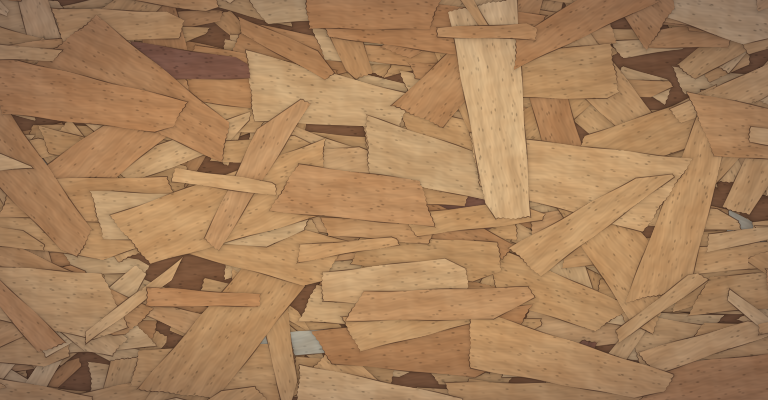
A Shadertoy shader for this texture:

```glsl
// Pressed strand board: flat overlapping wood flakes with fine grain, thin seams and dull corners.
#define LAYERS 9
#define SMALL_CELL 0.115
#define LARGE_CELL 0.32
#define SEAM_WIDTH 0.0009
#define SEAM_DARKNESS 0.68
#define SHADOW_REACH 0.005
#define SHADOW_DEPTH 0.15
#define GRAIN_CONTRAST 0.042
#define BLOTCH_CONTRAST 0.065
#define PORE_DARKNESS 0.22
#define CORNER_TINT vec3(0.72, 0.73, 0.82)

const vec3 TAN = vec3(0.755, 0.580, 0.395);
const vec3 PALE = vec3(0.800, 0.655, 0.480);
const vec3 RUSSET = vec3(0.690, 0.490, 0.325);
const vec3 BARK = vec3(0.500, 0.345, 0.275);
const vec3 GLUE_GREY = vec3(0.680, 0.640, 0.560);
const vec3 GAP = vec3(0.480, 0.335, 0.235);
const vec3 SEAM = vec3(0.320, 0.215, 0.150);

vec4 hash4(vec3 p) {
    vec4 h = fract(p.xyzx * vec4(0.1031, 0.1030, 0.0973, 0.1099));
    h += dot(h, h.wzxy + 33.33);
    return fract((h.xxyz + h.yzzw) * h.zywx);
}

// Layered sines: fine fibres running along x
float grain(vec2 q, float seed) {
    float sum = 0.0, amp = 0.42, freq = 95.0;
    for (int i = 0; i < 5; i++) {
        float phase = seed * 40.0 + float(i) * 2.1;
        float bend = 1.7 * sin(q.x * freq * 0.09 + phase) + 1.1 * sin(q.x * freq * 0.21 - q.y * freq * 0.37);
        sum += amp * sin(q.y * freq + bend + phase);
        freq *= 1.64;
        amp *= 0.95;
    }
    return sum;
}

// Broad uneven staining, stretched along the fibres
float blotch(vec2 q, float seed) {
    float s = seed * 50.0;
    float a = sin(q.x * 15.0 + 1.6 * sin(q.y * 33.0 + s) + s);
    float b = sin(q.y * 43.0 + 1.9 * sin(q.x * 21.0 - s) + 2.0 * s);
    float c = sin(q.x * 57.0 + q.y * 93.0 + 2.0 * sin(q.x * 71.0 - q.y * 41.0 + s));
    return 0.5 * a * b + 0.4 * b + 0.3 * c;
}

// Cellular noise: scattered tiny pores of varied strength
float pores(vec2 q, float seed) {
    vec2 p = q * vec2(75.0, 150.0), cell = floor(p);
    float mark = 0.0;
    for (int k = 0; k < 9; k++) {
        vec2 id = cell + vec2(k % 3 - 1, k / 3 - 1);
        vec4 h = hash4(vec3(id + 200.0, seed * 91.0));
        float dist = length(p - id - h.xy);
        mark = max(mark, step(0.86, h.z) * h.w * smoothstep(0.5, 0.05, dist));
    }
    return mark;
}

// Tapered flake with straight sides, slanted splintered ends and one clipped corner
float flakeDistance(vec2 q, vec2 halfSize, vec4 h) {
    float along = q.x / halfSize.x;
    float side = halfSize.y * (1.0 + (h.x - 0.5) * 0.8 * along);
    side += 0.0012 * sin(q.x * 31.0 + h.y * 30.0);
    float end = halfSize.x + (h.y - 0.5) * 1.5 * q.y;
    end += 0.0016 * sin(q.y * 90.0 + h.w * 40.0) + 0.0010 * sin(q.y * 510.0 + h.x * 30.0);
    float d = max(abs(q.x) - end, abs(q.y) - side);
    vec2 corner = normalize(vec2(0.5, h.z < 0.5 ? 1.0 : -1.0));
    return max(d, dot(q, corner) - dot(halfSize, abs(corner)) * mix(0.6, 1.05, h.w));
}

vec3 flakeColour(vec4 h, float height) {
    vec3 c = mix(TAN, PALE, smoothstep(0.25, 1.0, h.x));
    c = mix(c, RUSSET, smoothstep(0.62, 0.95, h.y) * 0.85);
    if (h.z > 0.984) c = BARK;
    if (h.z < 0.03 && height < 0.4) c = GLUE_GREY;
    return c * mix(0.93, 1.0, height) * (0.97 + 0.06 * h.w);
}

void mainImage(out vec4 fragColor, in vec2 fragCoord) {
    vec2 uv = fragCoord / iResolution.xy;
    vec2 p = fragCoord / iResolution.y;
    float px = 1.0 / iResolution.y;
    vec3 col = GAP;
    vec2 topQ = p;
    float topSeed = 0.0;

    // Small flakes below, large ones above, then a last layer of thin splinters
    for (int layer = 0; layer < LAYERS; layer++) {
        float height = min(float(layer) / float(LAYERS - 2), 1.0);
        bool splinters = layer == LAYERS - 1;
        float size = splinters ? 0.20 : mix(SMALL_CELL, LARGE_CELL, height);
        float share = splinters ? 0.20 : mix(0.97, 0.50, height);
        vec2 g = p / size + float(layer) * vec2(3.37, 5.71) + 20.0;
        for (int k = 0; k < 9; k++) {
            vec2 id = floor(g) + vec2(k % 3 - 1, k / 3 - 1);
            vec4 place = hash4(vec3(id, float(layer) + 1.0));
            if (place.z > share) continue;
            vec4 form = hash4(vec3(id, float(layer) + 31.0));
            vec4 tone = hash4(vec3(id, float(layer) + 67.0));

            // Most flakes lie near level, a few stand steep
            float t = place.w * 2.0 - 1.0;
            float angle = 0.30 * t + 1.15 * t * t * t * t * t - 0.03;
            float ca = cos(angle), sa = sin(angle);
            vec2 q = mat2(ca, -sa, sa, ca) * ((g - id - place.xy) * size);
            float halfLength = size * mix(0.50, 0.92, form.x);
            float ratio = splinters ? mix(0.08, 0.16, form.y) : mix(0.15, 0.38, form.y);
            float d = flakeDistance(q, vec2(halfLength, halfLength * ratio), form.zwxy);
            if (d > 0.025) continue;

            col *= 1.0 - SHADOW_DEPTH * exp(-max(d, 0.0) / SHADOW_REACH);
            vec3 wood = flakeColour(tone, height);
            col = mix(col, wood, smoothstep(0.5 * px, -0.5 * px, d));
            float broken = 0.52 + 0.48 * sin(q.x * 37.0 + q.y * 61.0 + tone.w * 30.0);
            float seam = smoothstep(SEAM_WIDTH + 0.7 * px, SEAM_WIDTH - 0.4 * px, abs(d));
            col = mix(col, SEAM, seam * SEAM_DARKNESS * broken);
            if (d < 0.0) { topQ = q; topSeed = tone.w; }
        }
    }

    // Surface detail follows the topmost flake
    float stain = blotch(topQ, topSeed);
    col *= 1.0 + GRAIN_CONTRAST * grain(topQ, topSeed);
    col *= 1.0 + BLOTCH_CONTRAST * stain * vec3(0.6, 0.9, 1.2);
    col *= 1.0 - PORE_DARKNESS * pores(topQ, topSeed);

    // Dull, darker corners
    float rim = smoothstep(0.28, 0.72, length(uv - 0.5));
    col *= mix(vec3(1.0), CORNER_TINT, rim);
    fragColor = vec4(clamp(col, 0.0, 1.0), 1.0);
}
```
